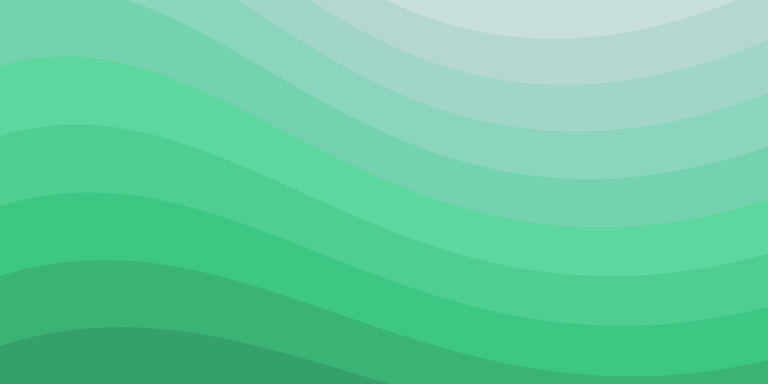
Write a Shadertoy shader that draws this background.

```glsl
const int WAVE_COUNT = 9;
const float MIDDLE_WAVE = 4.0;
const int SOLVER_STEPS = 7;

// Control points of the middle wave, as fractions of the canvas
const vec2 START = vec2(0.0, 0.828);
const vec2 HANDLE_A = vec2(0.2995, 1.005);
const vec2 HANDLE_B = vec2(0.5, 0.1654);
const vec2 END = vec2(1.0, 0.479);

// Shift of each control point from one wave to the next
const vec2 START_STEP = vec2(0.0, -0.1823);
const vec2 HANDLE_A_STEP = vec2(0.0087, -0.1727);
const vec2 HANDLE_B_STEP = vec2(0.02, -0.0956);
const vec2 END_STEP = vec2(0.0, -0.139);
const float HANDLE_B_BEND = -0.0026;

// Band colours from top to bottom
const vec3 BAND_COLORS[10] = vec3[10](
    vec3(0.784, 0.871, 0.857),
    vec3(0.706, 0.847, 0.820),
    vec3(0.629, 0.837, 0.784),
    vec3(0.545, 0.831, 0.745),
    vec3(0.459, 0.825, 0.688),
    vec3(0.365, 0.839, 0.627),
    vec3(0.304, 0.808, 0.565),
    vec3(0.243, 0.780, 0.514),
    vec3(0.227, 0.702, 0.455),
    vec3(0.208, 0.628, 0.404)
);

vec2 bezier(vec2 a, vec2 b, vec2 c, vec2 d, float t) {
    float s = 1.0 - t;
    return s * s * s * a + 3.0 * s * t * (s * b + t * c) + t * t * t * d;
}

vec2 bezierTangent(vec2 a, vec2 b, vec2 c, vec2 d, float t) {
    float s = 1.0 - t;
    return 3.0 * (s * s * (b - a) + 2.0 * s * t * (c - b) + t * t * (d - c));
}

// Approximate distance above a wave, in canvas heights
float waveDistance(vec2 uv, float offset, float aspect) {
    vec2 a = START + offset * START_STEP;
    vec2 b = HANDLE_A + offset * HANDLE_A_STEP;
    vec2 c = HANDLE_B + offset * HANDLE_B_STEP;
    c.y += HANDLE_B_BEND * offset * offset;
    vec2 d = END + offset * END_STEP;

    // Newton search for the curve parameter at this x
    float t = uv.x;
    for (int i = 0; i < SOLVER_STEPS; i++) {
        float error = bezier(a, b, c, d, t).x - uv.x;
        t = clamp(t - error / bezierTangent(a, b, c, d, t).x, 0.0, 1.0);
    }

    vec2 tangent = bezierTangent(a, b, c, d, t);
    float slope = tangent.y / (tangent.x * aspect);
    return (uv.y - bezier(a, b, c, d, t).y) / sqrt(1.0 + slope * slope);
}

void mainImage(out vec4 fragColor, in vec2 fragCoord) {
    vec2 uv = fragCoord / iResolution.xy;
    float aspect = iResolution.x / iResolution.y;
    float pixel = 1.0 / iResolution.y;

    // Lay each lower band over the ones above it
    vec3 color = BAND_COLORS[0];
    for (int i = 0; i < WAVE_COUNT; i++) {
        float dist = waveDistance(uv, float(i) - MIDDLE_WAVE, aspect);
        float coverage = clamp(0.5 - dist / pixel, 0.0, 1.0);
        color = mix(color, BAND_COLORS[i + 1], coverage);
    }
    fragColor = vec4(color, 1.0);
}
```
